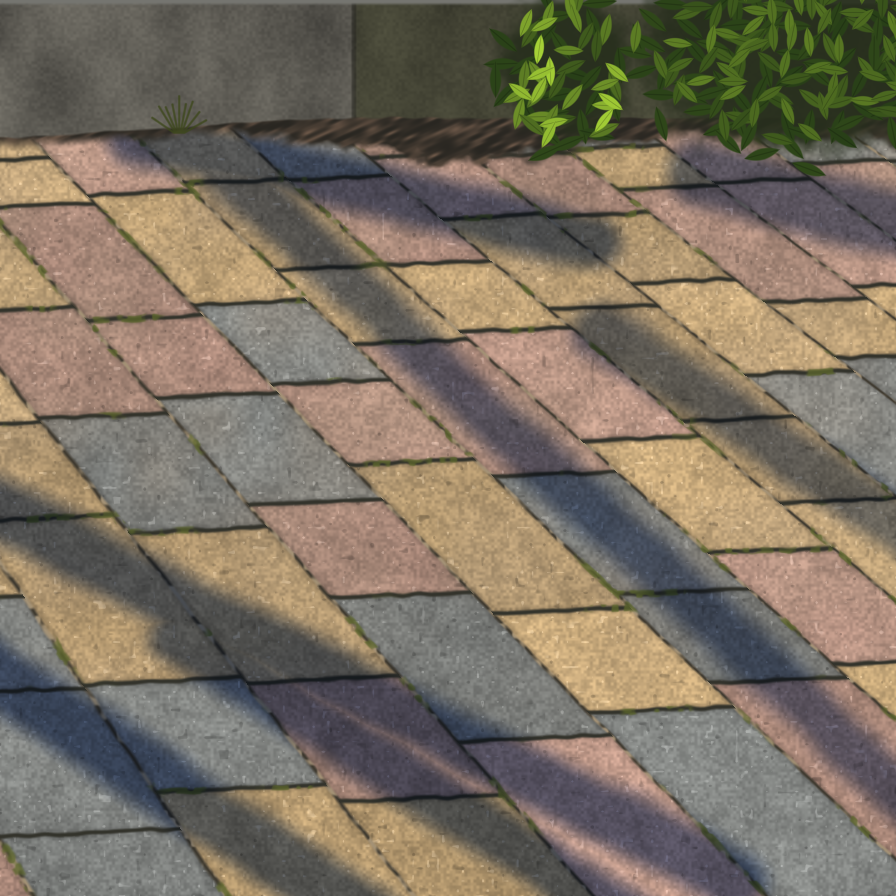
Give the GLSL for this texture, as a three.js fragment shader.

```glsl
// Sunlit multicoloured paving in perspective, with slanting shadows, a concrete kerb and a leafy bush.
#define SOFT 0.0018
#define JOINT 0.0023
#define LANE_WIDTH 0.138
#define LANE_SPREAD 0.085
#define HORIZON 1.233
#define BRICK_RATE 24.34
#define STAGGER 0.15
#define LENGTH_JITTER 0.5
#define GRAIN 300.0
#define SHADE vec3(0.44, 0.52, 0.69)

varying vec2 vUv;

float hash(vec2 p) {
  vec3 q = fract(p.xyx * 0.1031);
  q += dot(q, q.yzx + 33.33);
  return fract((q.x + q.y) * q.z);
}

float noise(vec2 p) {
  vec2 i = floor(p), f = fract(p);
  f *= f * (3.0 - 2.0 * f);
  return mix(mix(hash(i), hash(i + vec2(1, 0)), f.x),
             mix(hash(i + vec2(0, 1)), hash(i + 1.0), f.x), f.y);
}

float fbm(vec2 p) {
  return 0.55 * noise(p) + 0.3 * noise(p * 2.1 + 7.3) + 0.15 * noise(p * 4.3 + 3.1);
}

float segment(vec2 p, vec2 a, vec2 b) {
  vec2 d = b - a;
  return length(p - a - d * clamp(dot(p - a, d) / dot(d, d), 0.0, 1.0));
}

float band(vec2 p, vec2 a, vec2 b, float width) {
  return 1.0 - smoothstep(width - 0.016, width + 0.016, segment(p, a, b));
}

// Cast shadows, 0 in sun and 1 in shade
float shadows(vec2 p) {
  p += 0.016 * (vec2(fbm(p * 9.0), fbm(p * 9.0 + 20.0)) - 0.5);
  float s = 0.9 * band(p, vec2(0.20, 0.14), vec2(1.02, 0.90), 0.028);
  s = max(s, band(p, vec2(-0.06, 0.54), vec2(0.82, 0.98), 0.033));
  s = max(s, band(p, vec2(0.20, 0.71), vec2(0.74, 1.05), 0.031));
  s = max(s, band(p, vec2(-0.02, 0.74), vec2(0.42, 1.03), 0.035));
  s = max(s, 0.85 * band(p, vec2(0.67, 0.37), vec2(1.03, 0.60), 0.029));
  s = max(s, band(p, vec2(0.15, 0.15), vec2(0.66, 0.27), 0.031));
  return max(s, 0.9 * band(p, vec2(0.78, 0.19), vec2(1.03, 0.26), 0.036));
}

float jointAt(float lane, float i) {
  return i + LENGTH_JITTER * (hash(vec2(lane + 31.0, i + 5.0)) - 0.5);
}

vec3 paving(vec2 p) {
  // Lanes fan out from a distant vanishing point
  float y = p.y - 0.39, width = LANE_WIDTH + LANE_SPREAD * y;
  float u0 = (p.x - 0.264 - 0.97 * y) / width, u = u0;
  for (int n = 0; n < 3; n++) u = u0 + u * u * (0.0013 + 0.004 * y) / width;
  u += 0.018 * (noise(p * 45.0) - 0.5);
  float lane = floor(u), across = fract(u);

  // Staggered bricks of uneven length along each lane
  float depth = p.y + 0.045 * (p.x - 0.5) + HORIZON + 0.003 * (noise(p * 60.0) - 0.5);
  float s = BRICK_RATE / depth - 0.8 - STAGGER * lane;
  float i = floor(s);
  if (s < jointAt(lane, i)) i -= 1.0;
  else if (s > jointAt(lane, i + 1.0)) i += 1.0;
  float ends = min(s - jointAt(lane, i), jointAt(lane, i + 1.0) - s) * depth * depth / BRICK_RATE;
  float sides = min(across, 1.0 - across) * width * 0.72;

  // Brick colour, greyer up close, with mottling and grit
  float pick = hash(vec2(lane + 57.0, i + 13.0)), tone = hash(vec2(i + 3.0, lane + 41.0));
  float near = 1.0 - smoothstep(11.5, 13.5, i + 1.3 + STAGGER * lane);
  vec3 gold = vec3(0.75, 0.635, 0.46), rose = vec3(0.70, 0.56, 0.50), slate = vec3(0.50, 0.51, 0.50);
  vec3 col = pick < 0.34 - 0.08 * near ? gold : (pick < 0.67 - 0.15 * near ? rose : slate);
  col *= 0.90 + 0.18 * tone + 0.26 * (fbm(p * 38.0) - 0.5);
  col = mix(col, vec3(0.66, 0.58, 0.49), 0.35 * noise(p * 17.0 + 4.0) * (1.0 - near));
  col *= 0.89 + 0.22 * noise(p * GRAIN);
  col += 0.12 * smoothstep(0.84, 0.98, noise(p * GRAIN * 0.6 + 9.0));
  col *= 1.0 - 0.18 * smoothstep(0.86, 0.98, noise(p * 130.0));

  // Worn rims, sandy long joints, dark cross joints and moss
  float edge = min(ends, sides);
  col *= 0.88 + 0.12 * smoothstep(JOINT, JOINT * 3.5, edge);
  vec3 sand = mix(vec3(0.25, 0.23, 0.19), vec3(0.64, 0.57, 0.46), smoothstep(0.35, 0.8, noise(p * 120.0)));
  col = mix(sand, col, smoothstep(JOINT * 0.75 - SOFT, JOINT * 0.75 + SOFT, sides));
  col = mix(vec3(0.20, 0.20, 0.17), col, smoothstep(JOINT - SOFT, JOINT + SOFT, ends));
  float moss = smoothstep(0.58, 0.75, noise(p * 24.0)) * smoothstep(0.3, 0.7, noise(p * 150.0));
  return mix(col, vec3(0.36, 0.40, 0.17), 0.75 * moss * (1.0 - smoothstep(JOINT, JOINT * 2.2, edge)));
}

vec3 kerb(vec2 p) {
  float panel = smoothstep(0.39, 0.40, p.x);
  vec3 col = mix(vec3(0.39, 0.38, 0.35), vec3(0.27, 0.27, 0.21), panel);
  col *= 0.62 + 0.62 * fbm(p * vec2(14.0, 9.0)) + 0.14 * (noise(p * GRAIN) - 0.5);
  col *= 1.0 - 0.3 * (1.0 - smoothstep(0.001, 0.004, abs(p.x - 0.395)));
  return mix(vec3(0.46, 0.46, 0.44), col, smoothstep(0.002, 0.007, p.y));
}

float bush(vec2 p) {
  return max(1.0 - length((p - vec2(0.63, 0.075)) / vec2(0.085, 0.10)),
             1.0 - length((p - vec2(0.89, 0.055)) / vec2(0.20, 0.135)));
}

// Layers of scattered pointed leaves, bright ones on top
vec3 foliage(vec2 p, vec3 col) {
  col = mix(col, vec3(0.15, 0.18, 0.11), 0.9 * smoothstep(0.0, 0.35, bush(p) + 0.3 * (fbm(p * 40.0) - 0.5)));
  for (int n = 0; n < 27; n++) {
    float k = float(n), layer = floor(k / 9.0), size = 0.024 - 0.002 * layer;
    vec2 cell = floor(p / size) + vec2(mod(k, 3.0), mod(floor(k / 3.0), 3.0)) - 1.0;
    vec2 seed = cell + 71.0 * layer + 11.0;
    float h = hash(seed), turn = 6.283 * hash(seed + 19.0);
    vec2 c = (cell + vec2(hash(seed + 37.0), hash(seed + 53.0))) * size;
    vec2 q = mat2(cos(turn), sin(turn), -sin(turn), cos(turn)) * (p - c) / size;
    float leaf = 0.27 * (1.0 - q.x * q.x / 0.72) - abs(q.y);
    float left = 1.0 - smoothstep(0.68, 0.76, c.x);
    float shown = step(0.10 + 0.12 * layer, bush(c) + 0.35 * (h - 0.5)) * step(0.28 + 0.15 * layer, h);
    float sun = (0.08 + 0.17 * layer) * h + 0.28 * left * layer * h * h;
    vec3 green = mix(vec3(0.13, 0.21, 0.08), vec3(0.62, 0.78, 0.20), clamp(sun, 0.0, 1.0));
    col = mix(col, green * (0.9 + 0.2 * smoothstep(0.0, 0.06, abs(q.y))), shown * smoothstep(-0.04, 0.06, leaf));
  }
  return col;
}

void main() {
  vec2 p = vec2(vUv.x, 1.0 - vUv.y);
  vec3 col = paving(p) * mix(vec3(1.0), SHADE, shadows(p));

  // Kerb foot with soil and litter
  float foot = max(0.154 - 0.06 * p.x, 0.132) + 0.004 * (noise(p * 50.0) - 0.5);
  float heap = 0.012 + 0.045 * smoothstep(0.24, 0.42, p.x) * (1.0 - 0.5 * smoothstep(0.55, 0.75, p.x));
  float litter = noise(mat2(0.9, 0.4, -0.4, 0.9) * p * vec2(60.0, 240.0));
  vec3 soil = mix(vec3(0.16, 0.15, 0.13), vec3(0.42, 0.34, 0.28), litter * litter);
  col = mix(col, soil, smoothstep(-0.008, 0.008, foot + heap * (0.2 + fbm(p * 28.0)) - p.y));
  col = mix(kerb(p), col, smoothstep(foot - SOFT, foot + SOFT, p.y));

  // Grass tuft
  for (int n = 0; n < 9; n++) {
    float lean = float(n) / 4.0 - 1.0;
    vec2 tip = vec2(0.20 + 0.03 * lean, 0.098 + 0.026 * abs(lean) + 0.014 * hash(vec2(n, 4)));
    float blade = 1.0 - smoothstep(0.0002, 0.0022, segment(p, vec2(0.20 + 0.006 * lean, 0.148), tip));
    col = mix(col, vec3(0.24, 0.28, 0.11), 0.8 * blade);
  }
  gl_FragColor = vec4(clamp(foliage(p, col), 0.0, 1.0), 1.0);
}
```
